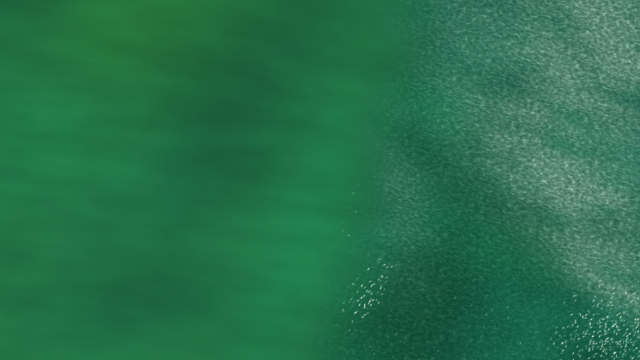
Reproduce this texture procedurally as a Shadertoy shader.

```glsl
// Aerial view of green sea water: smooth shallows at left, rippled sunlit water at right.

const vec3 SHALLOW = vec3(0.132, 0.455, 0.275);
const vec3 DEEP = vec3(0.090, 0.385, 0.285);
const vec3 ALGAE = vec3(0.150, 0.455, 0.230);
const vec3 JADE = vec3(0.120, 0.510, 0.315);
const vec3 SHADE = vec3(0.075, 0.310, 0.215);
const vec3 HAZE = vec3(0.420, 0.580, 0.515);
const vec3 GLINT = vec3(0.82, 0.90, 0.84);

vec2 hash2(vec2 cell) {
    vec3 h = fract(cell.xyx * vec3(0.1031, 0.1030, 0.0973));
    h += dot(h, h.yzx + 33.33);
    return fract((h.xx + h.yz) * h.zy);
}

vec2 gradient(vec2 cell) {
    float angle = 6.2832 * hash2(cell).x;
    return vec2(cos(angle), sin(angle));
}

// Gradient noise, roughly -0.7 to 0.7
float noise(vec2 p) {
    vec2 i = floor(p), f = fract(p);
    vec2 u = f * f * f * (f * (f * 6.0 - 15.0) + 10.0);
    vec2 e = vec2(0.0, 1.0);
    float low = mix(dot(gradient(i), f), dot(gradient(i + e.yx), f - e.yx), u.x);
    float high = mix(dot(gradient(i + e), f - e), dot(gradient(i + 1.0), f - 1.0), u.x);
    return mix(low, high, u.y);
}

float fbm(vec2 p) {
    float sum = 0.0, amplitude = 1.0;
    for (int i = 0; i < 4; i++) {
        sum += amplitude * noise(p);
        p = 2.0 * p + 7.3;
        amplitude *= 0.5;
    }
    return sum;
}

vec2 rotate(vec2 p, float angle) {
    float c = cos(angle), s = sin(angle);
    return vec2(c * p.x + s * p.y, c * p.y - s * p.x);
}

// Soft elliptical patch whose long axis is turned by angle
float patchAt(vec2 p, vec2 center, vec2 radii, float angle) {
    vec2 q = rotate(p - center, angle) / radii;
    return exp(-dot(q, q));
}

// Sparse bright flecks scattered one per grid cell
float glints(vec2 p, float scale, float density) {
    vec2 g = p * scale, cell = floor(g);
    float sum = 0.0;
    for (int y = -1; y <= 1; y++)
    for (int x = -1; x <= 1; x++) {
        vec2 id = cell + vec2(x, y), rnd = hash2(id + 41.0);
        vec2 d = rotate(g - id - rnd, 0.3 + rnd.x) / vec2(0.75, 0.45);
        float lit = smoothstep(0.0, 0.15, density - hash2(id + 97.0).y);
        sum += lit * exp(-2.0 * dot(d, d)) * (0.2 + 0.8 * rnd.y);
    }
    return min(sum, 1.0);
}

// Calm water: broad colour patches and faint drifting streaks
vec3 shallows(vec2 p, float drift) {
    vec3 c = mix(SHALLOW, ALGAE, 0.9 * patchAt(p, vec2(0.40, 0.95), vec2(0.45, 0.28), 0.0));
    c = mix(c, SHADE, 0.45 * patchAt(p, vec2(0.74, 0.84), vec2(0.34, 0.17), 0.7));
    c = mix(c, SHADE, 0.36 * patchAt(p, vec2(0.54, 0.52), vec2(0.30, 0.15), 0.6));
    c = mix(c, SHADE, 0.36 * patchAt(p, vec2(0.40, 0.14), vec2(0.26, 0.09), 0.2));
    c = mix(c, SHADE, 0.35 * patchAt(p, vec2(0.0, 0.98), vec2(0.25, 0.12), 0.4));
    c = mix(c, JADE, 0.70 * patchAt(p, vec2(0.84, 0.33), vec2(0.42, 0.12), 1.25));
    c = mix(c, JADE, 0.35 * patchAt(p, vec2(0.10, 0.62), vec2(0.30, 0.18), -0.2));
    float streak = fbm(rotate(p, -0.15) * vec2(4.0, 15.0));
    return c * (1.0 + 0.075 * streak + 0.07 * drift);
}

// Open water: teal depth, green windows and dark slanted bands
vec3 openWater(vec2 p, float drift) {
    vec3 c = mix(DEEP, JADE, 0.40 * patchAt(p, vec2(1.30, 0.63), vec2(0.26, 0.10), -0.5));
    c = mix(c, JADE, 0.85 * patchAt(p, vec2(1.50, 0.32), vec2(0.16, 0.07), -0.1));
    c = mix(c, SHADE, 0.60 * patchAt(p, vec2(1.18, 0.18), vec2(0.28, 0.12), 1.2));
    c = mix(c, SHADE, 0.60 * patchAt(p, vec2(1.36, 0.44), vec2(0.27, 0.09), -0.6));
    c = mix(c, SHADE, 0.70 * patchAt(p, vec2(0.88, 0.04), vec2(0.22, 0.08), 0.5));
    return c * (1.0 + 0.20 * drift);
}

// Sky reflection gathered at the upper right and along slanted bands
float skyHaze(vec2 p, float bands) {
    float h = 0.95 * patchAt(p, vec2(1.70, 0.88), vec2(0.38, 0.30), 0.7);
    h += 0.80 * patchAt(p, vec2(1.62, 0.44), vec2(0.32, 0.12), -0.65);
    h += 0.75 * patchAt(p, vec2(1.74, 0.20), vec2(0.22, 0.06), -0.5);
    h += 0.34 * patchAt(p, vec2(1.09, 0.46), vec2(0.26, 0.09), 1.8);
    h += 0.25 * patchAt(p, vec2(1.22, 0.95), vec2(0.20, 0.14), 0.1);
    return clamp(h * (1.0 + 0.8 * bands), 0.0, 1.0);
}

void mainImage(out vec4 fragColor, in vec2 fragCoord) {
    vec2 p = fragCoord / iResolution.xy * vec2(16.0 / 9.0, 1.0);
    float drift = fbm(rotate(p, 0.4) * vec2(3.0, 4.5) + 3.0);
    float bands = fbm(rotate(p, -0.45) * vec2(4.0, 11.0));

    // Boundary leans right toward the top
    float edge = 0.88 + 0.12 * smoothstep(0.0, 0.35, p.y) + 0.09 * smoothstep(0.5, 1.0, p.y);
    float open = smoothstep(-0.09, 0.17, p.x - edge + 0.08 * drift);
    float haze = open * skyHaze(p, bands);
    vec3 color = mix(shallows(p, drift), openWater(p, drift), open);
    color = mix(color, HAZE, 0.85 * haze);

    // Fine wind ripples with thin bright crests, strongest where the sky reflects
    vec2 bent = rotate(p, -0.3) + 0.015 * vec2(drift, bands);
    float ripple = noise(bent * vec2(65.0, 110.0)) + 0.9 * noise(bent * vec2(110.0, 180.0));
    ripple += 0.9 * max(ripple, 0.0) * ripple - 0.08;
    color += ripple * open * (0.045 + 0.10 * haze) * vec3(1.0, 0.95, 0.95);

    // Sun sparkle clusters
    float sun = 0.50 * patchAt(p, vec2(1.71, 0.05), vec2(0.13, 0.11), 0.6);
    sun += 0.34 * patchAt(p, vec2(1.02, 0.19), vec2(0.09, 0.04), 1.1);
    sun += 0.12 * patchAt(p, vec2(0.98, 0.42), vec2(0.10, 0.03), 1.4);
    sun += 0.07 * open * smoothstep(0.6, 0.1, p.y) - 0.004;
    color = mix(color, GLINT, 0.85 * glints(p, 150.0, sun));
    fragColor = vec4(color, 1.0);
}
```
